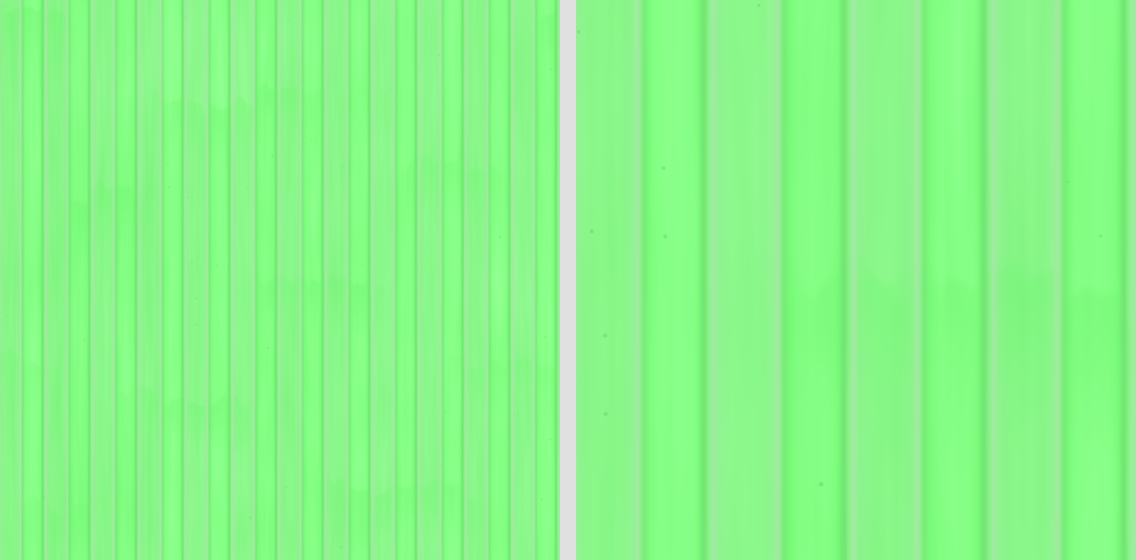
Left, the full canvas; right, a detail of the centre.
Give the GLSL for this texture, as a Shadertoy shader.

```glsl
// Corrugated green sheet: vertical ribs with pale ridges and dark creases,
// built from a periodic one-dimensional profile. Wrapping gradient noise adds
// streaks, mottling, ragged stains that fade downward, and scattered specks.

const float RIBS = 12.0;
const float RIB_CENTRE = 0.21;      // positions and widths in units of one rib
const float GROOVE_CENTRE = 0.70;
const float GROOVE_HALF = 0.23;
const float RIDGE_OFFSET = 0.225;
const float RIDGE_WIDTH = 0.03;
const float CREASE_OFFSET = 0.215;
const float CREASE_WIDTH = 0.032;
const float SHADE_WIDTH = 0.09;
const int STAINS = 9;
const float STAIN_STRENGTH = 0.42;
const float SPECK_CELLS = 22.0;
const float SPECK_CHANCE = 0.1;

const vec3 RIB_COLOUR = vec3(0.535, 0.967, 0.535);
const vec3 GROOVE_COLOUR = vec3(0.53, 1.0, 0.53);
const vec3 SHADE_COLOUR = vec3(0.46, 0.985, 0.46);
const vec3 RIDGE_COLOUR = vec3(0.635, 0.915, 0.635);
const vec3 CREASE_COLOUR = vec3(0.45, 0.895, 0.45);
const vec3 STAIN_COLOUR = vec3(0.44, 0.965, 0.44);
const vec3 FADED_COLOUR = vec3(0.58, 0.985, 0.58);
const vec3 SPECK_COLOUR = vec3(0.4, 0.82, 0.42);

vec2 hash2(vec2 p) {
    vec3 q = fract(vec3(p.xyx) * vec3(0.1031, 0.1030, 0.0973));
    q += dot(q, q.yzx + 33.33);
    return fract((q.xx + q.yz) * q.zy);
}

float cornerSlope(vec2 cell, vec2 offset, vec2 period) {
    float angle = 6.28319 * hash2(mod(cell, period) + period * 1.7).x;
    return dot(vec2(cos(angle), sin(angle)), offset);
}

// Gradient noise over the unit square, repeating with whole-number period
float wrapNoise(vec2 uv, vec2 period) {
    vec2 p = uv * period;
    vec2 i = floor(p), f = p - i;
    vec2 u = f * f * f * (f * (f * 6.0 - 15.0) + 10.0);
    vec2 e = vec2(0.0, 1.0);
    float low = mix(cornerSlope(i, f, period),
                    cornerSlope(i + e.yx, f - e.yx, period), u.x);
    float high = mix(cornerSlope(i + e, f - e, period),
                     cornerSlope(i + e.yy, f - e.yy, period), u.x);
    return mix(low, high, u.y);
}

float wrapDelta(float a, float b) { return fract(a - b + 0.5) - 0.5; }

float bump(float d, float width) { return exp(-d * d / (width * width)); }

// Stains with a ragged upper edge, stepped from strip to strip
float stainAmount(vec2 uv, float strip) {
    float ragged = 0.03 * wrapNoise(uv, vec2(24.0, 12.0))
                 + 0.016 * wrapNoise(uv, vec2(64.0, 40.0))
                 + 0.03 * (hash2(vec2(strip, 5.0)).x - 0.5);
    float total = 0.0;
    for (int i = 0; i < STAINS; i++) {
        float id = float(i);
        vec2 shape = hash2(vec2(id, 71.0));
        float top = (id + shape.x) / float(STAINS);
        float across = wrapDelta(uv.x, id * 0.618 + 0.1);
        float depth = wrapDelta(top + ragged, uv.y);
        float reach = mix(0.08, 0.2, shape.y);
        float window = 1.0 - smoothstep(reach * 0.5, reach, abs(across));
        float fade = 1.0 - smoothstep(0.01, 0.12, depth);
        total += window * fade * smoothstep(-0.004, 0.008, depth)
               * mix(0.5, 1.0, hash2(vec2(id, 13.0)).x);
    }
    return STAIN_STRENGTH * min(total, 1.1);
}

float speckAmount(vec2 uv, float pixel) {
    vec2 p = uv * SPECK_CELLS;
    vec2 cell = mod(floor(p), SPECK_CELLS);
    vec2 centre = 0.15 + 0.7 * hash2(cell + 3.0);
    vec2 pick = hash2(cell + 57.0);
    float radius = mix(0.012, 0.03, pick.y);
    float soft = max(pixel * SPECK_CELLS, 0.015);
    float spot = 1.0 - smoothstep(radius - soft, radius + soft, length(fract(p) - centre));
    return spot * step(pick.x, SPECK_CHANCE);
}

void mainImage(out vec4 fragColor, in vec2 fragCoord) {
    vec2 uv = fragCoord / iResolution.xy;
    float pixel = 1.0 / iResolution.y;
    float s = uv.x * RIBS;
    float blur = RIBS / iResolution.x;

    // Rib profile
    float fromGroove = wrapDelta(s, GROOVE_CENTRE);
    float fromRib = abs(wrapDelta(s, RIB_CENTRE));
    float soft = max(0.02, blur * 0.7);
    float groove = 1.0 - smoothstep(GROOVE_HALF - soft, GROOVE_HALF + soft, abs(fromGroove));
    float strip = mod(floor(s - 0.465), RIBS) * 2.0 + step(abs(fromGroove), GROOVE_HALF);
    float ridge = bump(fromRib - RIDGE_OFFSET, max(RIDGE_WIDTH, blur * 0.6));
    float halo = bump(fromRib - RIDGE_OFFSET, 0.08);
    float shade = groove * bump(abs(fromGroove) - GROOVE_HALF, SHADE_WIDTH);
    float crease = bump(abs(fromGroove) - CREASE_OFFSET, max(CREASE_WIDTH, blur * 0.6));
    crease *= mix(0.6, 0.95, step(0.0, fromGroove));

    // Sheet colour, with each strip slightly different
    vec3 colour = mix(RIB_COLOUR, GROOVE_COLOUR, groove);
    colour += 0.024 * (hash2(vec2(strip, 41.0)).x - 0.5) * vec3(1.0, 0.4, 1.0);
    colour = mix(colour, SHADE_COLOUR, 0.8 * shade);

    // Weathering
    float streak = wrapNoise(uv, vec2(140.0, 5.0)) + 0.7 * wrapNoise(uv, vec2(70.0, 9.0));
    float mottle = wrapNoise(uv, vec2(5.0, 4.0)) + 0.5 * wrapNoise(uv, vec2(13.0, 9.0));
    colour += vec3(0.024, 0.01, 0.024) * streak + vec3(0.025, 0.006, 0.025) * mottle;
    colour = mix(colour, FADED_COLOUR, 0.25 * smoothstep(0.2, 0.7, mottle + 0.3 * streak));
    colour = mix(colour, STAIN_COLOUR, stainAmount(uv, strip));

    // Creases, ridges and specks
    colour = mix(colour, CREASE_COLOUR, crease);
    colour = mix(colour, RIDGE_COLOUR, max(0.9 * ridge, 0.32 * halo * (1.0 - groove)));
    colour = mix(colour, SPECK_COLOUR, 0.5 * speckAmount(uv, pixel));
    fragColor = vec4(clamp(colour, 0.0, 1.0), 1.0);
}
```
